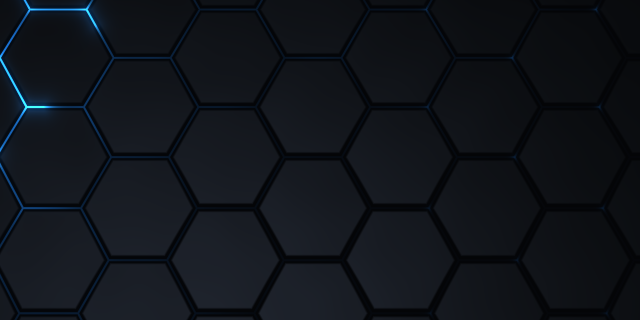
Give the GLSL for this background, as a Shadertoy shader.

```glsl
// Dark hexagonal panels with black grooves and blue light leaking from the upper left.
#define COLUMN_PITCH vec2(0.2755, 0.265)   // column spacing at bottom and top
#define GROOVE 0.042                       // half width of the black groove
#define SEAM 0.010                         // half width of the lit seam
#define WEAR 0.08                          // tone variation of the panels
#define PANEL_LIGHT vec3(0.112, 0.130, 0.164)
#define PANEL_DARK vec3(0.026, 0.032, 0.040)
#define GROOVE_COLOR vec3(0.014, 0.018, 0.027)
#define BLUE vec3(0.07, 0.36, 0.68)
#define CYAN vec3(0.22, 0.78, 1.0)

const vec2 CELL = vec2(1.7320508, 1.0);

vec2 hash2(vec2 p) {
    vec3 h = fract(p.xyx * vec3(0.1031, 0.1030, 0.0973));
    h += dot(h, h.yzx + 33.33);
    return fract((h.xx + h.yz) * h.zy);
}

float corner(vec2 cell, vec2 f, vec2 o) {
    return dot(hash2(cell + o + 17.0) * 2.0 - 1.0, f - o);
}

float gradientNoise(vec2 p) {
    vec2 i = floor(p), f = p - i;
    vec2 w = f * f * f * (f * (f * 6.0 - 15.0) + 10.0);
    return mix(mix(corner(i, f, vec2(0, 0)), corner(i, f, vec2(1, 0)), w.x),
               mix(corner(i, f, vec2(0, 1)), corner(i, f, vec2(1, 1)), w.x), w.y);
}

// Canvas to lattice: rows shrink and columns converge slightly toward the top
vec2 toLattice(vec2 uv) {
    float t = uv.y - 0.021;
    float column = (uv.x - 0.978) / mix(COLUMN_PITCH.x, COLUMN_PITCH.y, uv.y) + 3.0;
    return vec2(column * CELL.x * 0.5, t * (2.982 + 0.188 * t));
}

// Offset from the centre of the nearest flat-topped hexagon
vec2 hexLocal(vec2 p) {
    vec2 a = mod(p - vec2(0.0, 0.5) + CELL * 0.5, CELL) - CELL * 0.5;
    vec2 b = mod(p - vec2(CELL.x * 0.5, 0.0) + CELL * 0.5, CELL) - CELL * 0.5;
    return dot(a, a) < dot(b, b) ? a : b;
}

// Light falling off around a segment
float lamp(vec2 p, vec2 a, vec2 b, float falloff) {
    vec2 d = b - a;
    float h = clamp(dot(p - a, d) / dot(d, d), 0.0, 1.0);
    return exp(-falloff * length(p - a - d * h));
}

// Distance to the nearest junction on the left side of a panel
float junctionDistance(vec2 q) {
    float d = 1.0;
    for (int i = 0; i < 3; i++) {
        float angle = 3.14159265 * (1.0 + 2.0 * float(i)) / 3.0;
        d = min(d, length(q - 0.57735 * vec2(cos(angle), sin(angle))));
    }
    return d;
}

void mainImage(out vec4 fragColor, in vec2 fragCoord) {
    vec2 uv = fragCoord / iResolution.y;
    vec2 p = toLattice(uv);
    vec2 q = hexLocal(p);
    vec2 id = p - q;
    vec2 s = abs(q);
    float edge = 0.5 - max(s.y, dot(s, vec2(0.866025, 0.5)));
    float aa = 2.2 / iResolution.y;

    // Panels: broad light from below, slight tilt and wear
    vec2 fromLight = (uv - vec2(0.66, 0.0)) * vec2(0.92, 1.05);
    float light = exp(-dot(fromLight, fromLight));
    float tone = 1.0 + WEAR * (hash2(floor(id * 4.0 + 0.5)).x - 0.5)
               + WEAR * gradientNoise(p * 2.0) - 0.10 * (q.x + q.y);
    vec3 color = mix(PANEL_DARK, PANEL_LIGHT, light) * tone;

    // Groove, a little wider under each panel
    float width = GROOVE - 0.012 * smoothstep(-0.3, 0.3, q.y);
    color = mix(GROOVE_COLOR, color, smoothstep(width - aa - 0.004, width + aa + 0.010, edge));
    float seam = 1.0 - smoothstep(SEAM - aa, SEAM + aa, edge);
    color += seam * vec3(0.005, 0.007, 0.012);

    // Ambient blue in the seams, fading away from the upper left
    float spread = length((uv - vec2(0.0, 0.68)) * vec2(1.0, 0.65));
    float ambient = 1.05 * exp(-3.6 * spread)
                  + 0.11 * smoothstep(0.35, 0.95, uv.y) * smoothstep(2.0, 1.3, uv.x);
    ambient *= 1.0 + 0.9 * gradientNoise(p * 1.7 + 5.0);
    color += BLUE * ambient * (seam + 0.09 * exp(-edge * 26.0));

    // Small glints at the junctions on the right
    float glint = exp(-junctionDistance(q) * 42.0) * smoothstep(1.1, 1.45, uv.x);
    color += BLUE * glint * (0.10 + 0.30 * seam) * (0.4 + 0.6 * uv.y);

    // Bright strips around the upper left panel
    float hot = 1.3 * lamp(p, vec2(-0.27, 2.0), vec2(-0.12, 2.0), 15.0)
              + 1.0 * lamp(p, vec2(0.30, 2.98), vec2(0.38, 2.84), 15.0)
              + 0.55 * lamp(p, vec2(-0.27, 3.0), vec2(0.27, 3.0), 26.0)
              + 0.65 * lamp(p, vec2(-0.577, 2.5), vec2(-0.32, 2.05), 26.0)
              + 0.6 * lamp(p, vec2(-0.30, 3.02), vec2(-0.38, 3.16), 20.0)
              + 0.6 * lamp(p, vec2(-0.577, 1.5), vec2(-0.56, 1.53), 13.0);
    color += hot * (BLUE * 0.42 + CYAN * seam * 0.70);

    fragColor = vec4(min(color, 1.0), 1.0);
}
```
